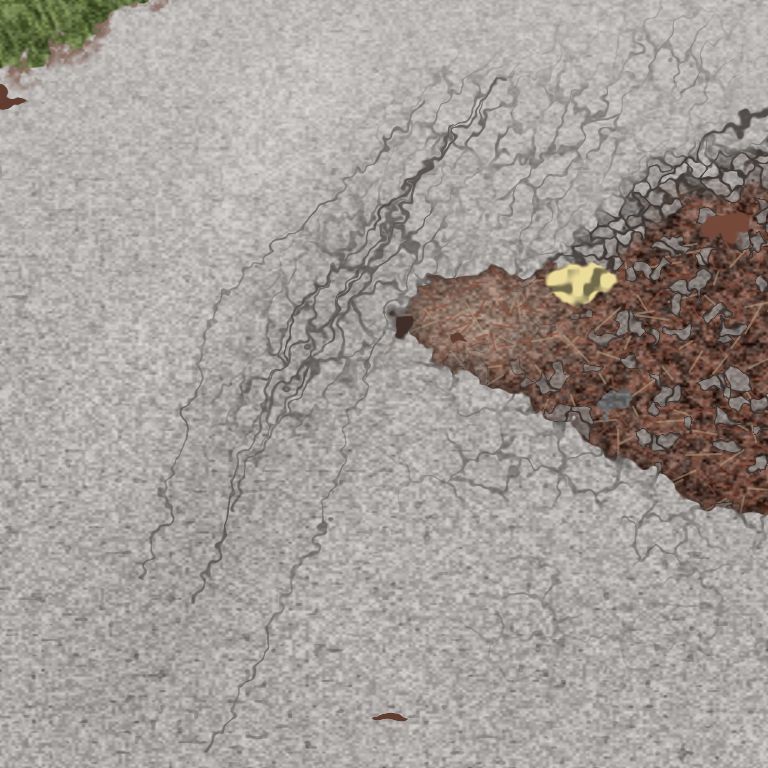
A WebGL 2 fragment shader for this texture:

```glsl
#version 300 es
precision highp float;
// Cracked grey asphalt with a red-brown pothole on the right and grass in the top left corner.
uniform vec2 u_resolution;
out vec4 fragColor;

const vec3 ASPHALT = vec3(.685, .673, .662), CRACK = vec3(.25, .23, .22);
const vec3 SOIL_DARK = vec3(.25, .18, .155), SOIL_RED = vec3(.47, .33, .28);
const vec3 DUST = vec3(.63, .54, .48), STRAW = vec3(.7, .6, .48);
const vec3 GRASS_DARK = vec3(.19, .24, .12), GRASS_LIGHT = vec3(.53, .6, .36);
const vec3 SPONGE = vec3(.8, .75, .53), LEAF = vec3(.38, .24, .19);
const float GRAIN = .3, WIDTH = .0019;
const vec2 HOLE[13] = vec2[13](vec2(1.06, .83), vec2(.96, .79), vec2(.84, .745), vec2(.8, .69),
  vec2(.75, .655), vec2(.6, .645), vec2(.54, .635), vec2(.52, .59), vec2(.59, .512),
  vec2(.65, .5), vec2(.78, .42), vec2(.92, .338), vec2(1.06, .315));

vec2 hash2(vec2 p) {
  vec3 q = fract(p.xyx * vec3(.1031, .103, .0973));
  q += dot(q, q.yzx + 33.33);
  return fract((q.xx + q.yz) * q.zy);
}
float noise(vec2 p) {
  vec2 i = floor(p), f = fract(p);
  f *= f * (3. - 2. * f);
  return mix(mix(hash2(i).x, hash2(i + vec2(1, 0)).x, f.x),
             mix(hash2(i + vec2(0, 1)).x, hash2(i + 1.).x, f.x), f.y);
}
float fbm(vec2 p) { return .5 * noise(p) + .3 * noise(p * 2.1 + 7.) + .2 * noise(p * 4.3 + 19.); }
float segment(vec2 p, vec2 a, vec2 b) {
  vec2 d = b - a;
  return length(p - a - d * clamp(dot(p - a, d) / dot(d, d), 0., 1.));
}
float glow(vec2 p, vec2 a, vec2 b, float r) { float d = segment(p, a, b) / r; return exp(-d * d); }
float line(float d, float w) { return 1. - smoothstep(w * .4, w * 1.6 + .5 / u_resolution.y, d); }
float bent(vec2 p, vec2 a, vec2 b, vec2 c) { return min(segment(p, a, b), segment(p, b, c)); }
float holeDistance(vec2 p) {
  float d = 9., side = 1.;
  for (int i = 0; i < 13; i++) {
    vec2 a = HOLE[i], b = HOLE[(i + 1) % 13];
    d = min(d, segment(p, a, b));
    if ((a.y > p.y) != (b.y > p.y) && p.x < a.x + (b.x - a.x) * (p.y - a.y) / (b.y - a.y)) side = -side;
  }
  return side * d;
}
// x: distance to the cell border, y: random value of the cell
vec2 voronoi(vec2 p) {
  float first = 9., second = 9., id = 0.;
  for (int k = 0; k < 9; k++) {
    vec2 g = floor(p) + vec2(k % 3 - 1, k / 3 - 1);
    float d = length(g + .1 + .8 * hash2(g) - p);
    second = min(second, max(first, d));
    if (d < first) { first = d; id = hash2(g + 31.).x; }
  }
  return vec2(.5 * (second - first), id);
}
// Randomly turned fibres, one per grid cell
float fibres(vec2 p, float scale) {
  vec2 q = p * scale;
  float d = 9.;
  for (int k = 0; k < 9; k++) {
    vec2 g = floor(q) + vec2(k % 3 - 1, k / 3 - 1), h = hash2(g + scale);
    float turn = 6.283 * hash2(g + 57.).x;
    vec2 v = vec2(cos(turn), .7 * sin(turn)) * (.2 + .5 * h.y);
    d = min(d, segment(q, g + h - v, g + h + v));
  }
  return line(d / scale, .001);
}
void spot(inout vec3 col, vec2 p, vec2 c, vec2 r, vec3 tint) {
  col = mix(tint, col, smoothstep(.85, 1.1, length((p - c) / r)));
}

void main() {
  vec2 uv = gl_FragCoord.xy / u_resolution;
  vec2 wobble = vec2(fbm(uv * 28.), fbm(uv * 28. + 40.)) - .5;
  vec2 jag = vec2(noise(uv * 95.), noise(uv * 95. + 60.)) - .5;
  vec2 p = uv + wobble * .04 + jag * .008;
  float hole = holeDistance(p);

  // Road tone, worn lanes and grain
  float fine = noise(uv * vec2(230, 290)) - .5, coarse = noise(uv * vec2(120, 165) + 9.) - .5;
  float tone = .05 * smoothstep(.45, 1., uv.y) + .04 * (fbm(uv * 6.) - .5);
  tone += .035 * glow(uv, vec2(.42, .9), vec2(.15, .45), .08);
  tone -= .05 * glow(uv, vec2(.45, .68), vec2(.16, .1), .1);
  tone += GRAIN * (1. - .4 * smoothstep(.4, 1., uv.y)) * (.65 * fine + .4 * coarse);
  tone -= .16 * smoothstep(.78, .95, noise(uv * vec2(90, 150) + 80.)) * (1. - .6 * uv.y);
  vec3 col = ASPHALT + tone;

  // Crack net along the road, slabs round the hole
  vec2 along = vec2(dot(p, vec2(30, -20)), dot(p, vec2(8.4, 12.4)));
  float patches = smoothstep(.3, .6, noise(uv * 13. + 5.));
  float band = max(.75 * glow(uv, vec2(.62, .82), vec2(.36, .5), .085),
                   .5 * glow(uv, vec2(.62, .72), vec2(.85, .9), .1));
  float cracks = line(voronoi(along).x / 36., WIDTH * .7) * band * (.35 + .65 * patches);
  float below = smoothstep(.4, .65, uv.x) * smoothstep(.02, .3, uv.y) * (1. - smoothstep(.45, .55, uv.y));
  float slabs = line(voronoi(p * vec2(15, 19)).x / 17., WIDTH);
  cracks = max(cracks, slabs * max(below * .5 * patches, .8 * exp(-max(hole, 0.) / .025)));

  // Leading cracks
  float lead = min(bent(p, vec2(.66, .9), vec2(.39, .6), vec2(.25, .22)),
                   bent(p, vec2(.59, .84), vec2(.43, .57), vec2(.3, .33)));
  float side = min(bent(p, vec2(.555, .87), vec2(.28, .6), vec2(.19, .25)),
                   bent(p, vec2(.49, .57), vec2(.43, .34), vec2(.27, .02)));
  lead = max(line(lead, WIDTH * 1.1), .7 * line(side, WIDTH * .9)) * (.5 + .5 * noise(uv * 22.));
  float rim = bent(p, vec2(1.02, .885), vec2(.94, .825), vec2(.72, .655));
  col = mix(col, CRACK, .85 * max(max(cracks, lead), line(rim, .004)));

  // Pothole floor: dust on the left, fibres and stones on the right
  float dusty = exp(-pow(length((uv - vec2(.62, .585)) / vec2(.13, .075)), 2.));
  vec3 soil = mix(SOIL_DARK, SOIL_RED, smoothstep(.25, .75, fbm(uv * 75.)));
  soil = mix(soil, DUST, dusty * .8) + .25 * fine + .16 * coarse;
  soil = mix(soil, SOIL_RED * vec3(1.2, .9, .8), fibres(uv, 45.) * .6);
  soil = mix(soil, STRAW, fibres(uv + .37, 24.) * .6);
  vec2 stone = voronoi(p * vec2(46, 58));
  vec3 chunk = mix(CRACK, ASPHALT * (.65 + .4 * stone.y) + .2 * fine, smoothstep(.03, .16, stone.x));
  soil = mix(soil, chunk * .8, step(.82, stone.y) * (1. - dusty) * .8);
  soil = mix(soil, SOIL_DARK, .55 * exp(min(hole, 0.) / .008));
  col = mix(soil, col, smoothstep(-.002, .002, hole));

  // Broken asphalt on the upper rim
  float broken = bent(p, vec2(1.02, .79), vec2(.87, .77), vec2(.77, .67));
  col = mix(chunk, col, .15 + .85 * smoothstep(.012, .045, broken));

  // Sponge-like lump, stones and leaves
  spot(col, p, vec2(.758, .635), vec2(.043, .022), SPONGE * (.55 + .6 * smoothstep(.2, .5, noise(uv * 85.))));
  spot(col, p, vec2(.797, .473), vec2(.017, .019), vec3(.41) + .2 * fine);
  spot(col, p, vec2(.948, .703), vec2(.028, .016), LEAF * 1.2);
  spot(col, p, vec2(.528, .583), vec2(.013, .02), SOIL_DARK);
  spot(col, p, vec2(.59, .558), vec2(.016, .006), LEAF);
  spot(col, p, vec2(.514, .074), vec2(.019, .006), LEAF);
  spot(col, p, vec2(.01, .87), vec2(.016, .008), LEAF);

  // Grass verge with a strip of litter
  float verge = uv.y - .905 - .53 * uv.x + wobble.y * .05 + jag.x * .025;
  col = mix(col, SOIL_RED, .75 * smoothstep(-.035, -.005, verge) * smoothstep(.35, .6, fbm(uv * 60.)));
  float blades = noise(vec2(dot(uv, vec2(150, 70)), dot(uv, vec2(-25, 45))));
  vec3 grass = mix(GRASS_DARK, GRASS_LIGHT, .75 * blades + .3 * fbm(uv * 40.)) + .2 * fine;
  col = mix(col, grass, smoothstep(-.004, .006, verge));
  fragColor = vec4(clamp(col, 0., 1.), 1.);
}
```
